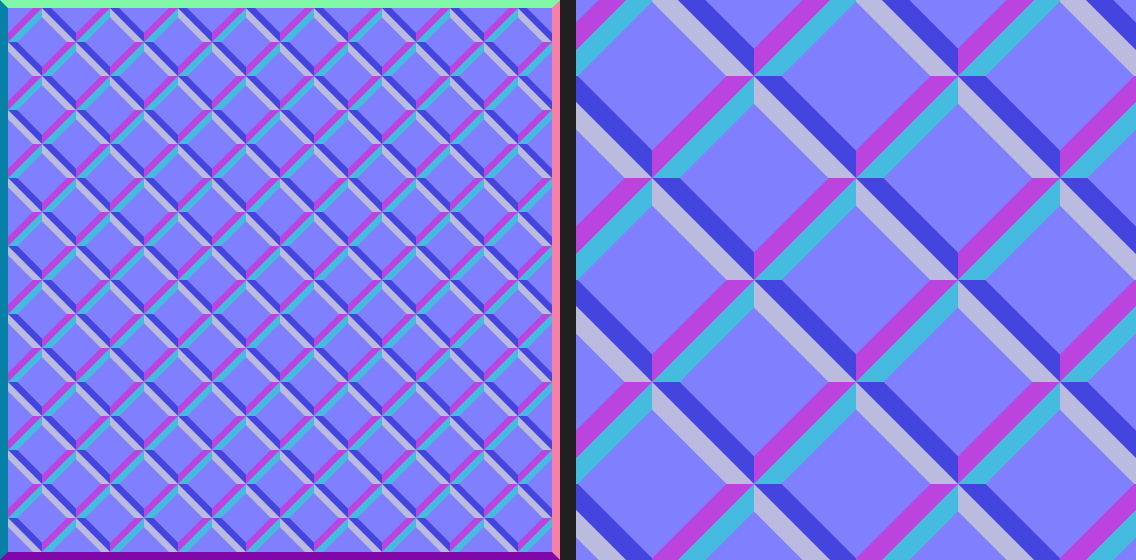
Left: the whole. Right: its middle third, enlarged.
Reproduce this texture map procedurally as a Shadertoy shader.

```glsl
// Tangent-space normal map of a flat panel cut by a diagonal lattice of V grooves,
// framed by a steep mitred bevel. Cells alternate diagonal direction like a
// checkerboard; each surface slope is encoded as a colour and supersampled.

#define CELLS 16.0          // half-repeats across and down (8 full repeats)
#define BORDER 0.0145       // bevel width, fraction of the canvas
#define GROOVE 0.27         // groove half-width along a cell side
#define GROOVE_SLOPE 0.62   // per-axis steepness of the groove walls
#define BEVEL_SLOPE 3.0     // steepness of the outer bevel
#define SAMPLES 4           // antialiasing samples per axis

// Slope of the bevel, facing outward from the nearest canvas side
vec2 bevelSlope(vec2 centred) {
    vec2 a = abs(centred);
    vec2 axis = a.x > a.y ? vec2(1.0, 0.0) : vec2(0.0, 1.0);
    return BEVEL_SLOPE * axis * sign(centred);
}

// Slope of the groove walls, facing the diagonal of the current cell
vec2 latticeSlope(vec2 p) {
    vec2 cell = floor(p);
    vec2 f = fract(p);
    bool rising = mod(cell.x + cell.y, 2.0) > 0.5;
    float offset = rising ? f.y - f.x : f.x + f.y - 1.0;
    vec2 across = rising ? vec2(-1.0, 1.0) : vec2(1.0);
    return abs(offset) < GROOVE ? -GROOVE_SLOPE * sign(offset) * across : vec2(0.0);
}

// Encoded surface normal at a canvas position in 0..1
vec3 normalColour(vec2 uv) {
    vec2 centred = uv - 0.5;
    float edgeDistance = 0.5 - max(abs(centred.x), abs(centred.y));
    vec2 panel = (uv - BORDER) / (1.0 - 2.0 * BORDER);
    vec2 slope = edgeDistance < BORDER ? bevelSlope(centred)
                                       : latticeSlope(panel * CELLS);
    return 0.5 + 0.5 * normalize(vec3(slope, 1.0));
}

void mainImage(out vec4 fragColor, in vec2 fragCoord) {
    // Average a regular grid of samples inside the pixel
    vec3 total = vec3(0.0);
    for (int j = 0; j < SAMPLES; j++) {
        for (int i = 0; i < SAMPLES; i++) {
            vec2 jitter = (vec2(i, j) + 0.5) / float(SAMPLES) - 0.5;
            total += normalColour((fragCoord + jitter) / iResolution.xy);
        }
    }
    fragColor = vec4(total / float(SAMPLES * SAMPLES), 1.0);
}
```
